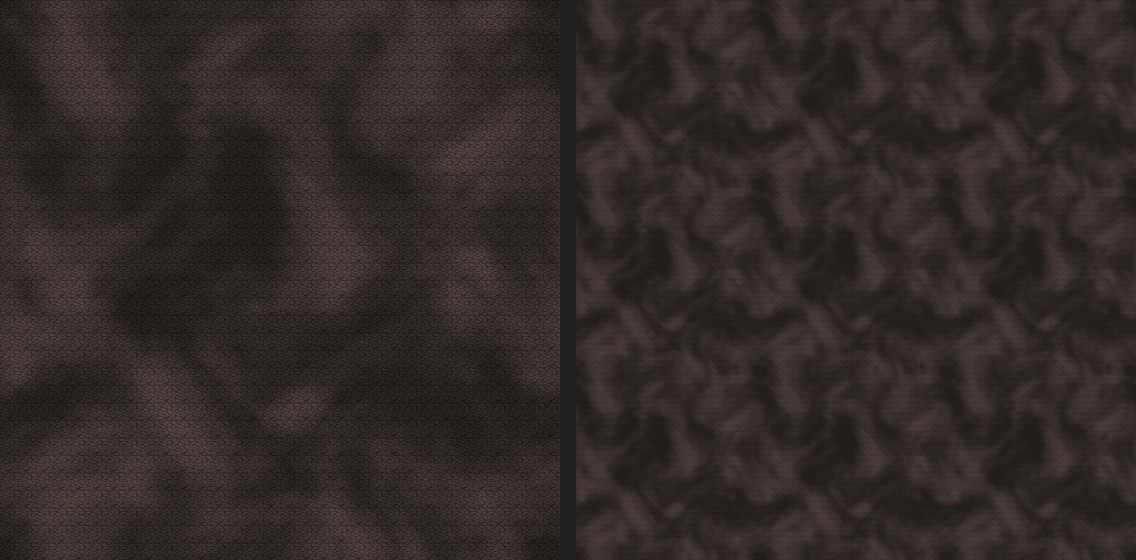
Left: one tile. Right: repeated 3 by 3.
Write a WebGL 1 fragment shader that draws this texture.

```glsl
precision highp float;
// Dark brown leather: fine scaly grain in small repeats under soft cloudy wear.
uniform vec2 u_resolution;

const float TAU = 6.2831853;
const float GRAIN_REPEATS = 32.0;          // grain patches along each side
const vec2 GRAIN_CELLS = vec2(4.0, 5.0);   // cells in one patch, even columns
const vec3 DARK_HIDE = vec3(0.151, 0.137, 0.127);
const vec3 WORN_HIDE = vec3(0.334, 0.277, 0.264);

vec2 hash2(vec2 p, float seed) {
  vec3 q = fract(vec3(p.xyx) * vec3(0.1031, 0.1030, 0.0973) + seed * 0.137);
  q += dot(q, q.yzx + 33.33);
  return fract((q.xx + q.yz) * q.zy);
}

// Smooth value noise that wraps after "period" cells.
float wrapNoise(vec2 uv, float period, float seed) {
  vec2 p = uv * period;
  vec2 cell = floor(p);
  vec2 f = p - cell;
  f = f * f * (3.0 - 2.0 * f);
  vec2 lo = mod(cell, period);
  vec2 hi = mod(cell + 1.0, period);
  float bottom = mix(hash2(lo, seed).x, hash2(vec2(hi.x, lo.y), seed).x, f.x);
  float top = mix(hash2(vec2(lo.x, hi.y), seed).x, hash2(hi, seed).x, f.x);
  return mix(bottom, top, f.y);
}

// Layered noise, bent by whole sine waves so its lattice does not show.
float clouds(vec2 uv, float basePeriod) {
  vec2 bend = sin(TAU * (2.0 * uv.yx + vec2(1.0, -1.0) * uv + vec2(0.1, 0.6)));
  vec2 p = uv + 0.035 * bend;
  float sum = 0.0;
  float weight = 0.53;
  float period = basePeriod;
  for (int i = 0; i < 4; i++) {
    sum += weight * wrapNoise(p, period, float(i) + 17.0);
    weight *= 0.5;
    period *= 2.0;
  }
  return sum;
}

// Crack depth between staggered cells; upright cracks are fainter.
float cracks(vec2 p, vec2 period, float blur) {
  vec2 cell = floor(p);
  vec2 toNearest = vec2(8.0);
  vec2 toSecond = vec2(8.0);
  for (int y = -2; y <= 1; y++) {
    for (int x = -1; x <= 1; x++) {
      vec2 c = cell + vec2(float(x), float(y));
      vec2 centre = c + 0.04 + 0.92 * hash2(mod(c, period), 9.0);
      centre.y += 0.5 * mod(c.x, 2.0);
      vec2 d = centre - p;
      if (dot(d, d) < dot(toNearest, toNearest)) {
        toSecond = toNearest;
        toNearest = d;
      } else if (dot(d, d) < dot(toSecond, toSecond)) {
        toSecond = d;
      }
    }
  }
  float gap = length(toSecond) - length(toNearest);
  vec2 across = normalize(toSecond - toNearest);
  float strength = mix(0.5, 1.0, smoothstep(0.1, 0.6, abs(across.y)));
  return strength * (1.0 - smoothstep(0.06 - blur, 0.21 + blur, gap));
}

// Brightness of the grain: wavy scales, dark cracks, a faint crease per patch.
float grain(vec2 uv, float pixel) {
  vec2 p = uv * GRAIN_REPEATS;
  vec2 wave = vec2(sin(TAU * (2.0 * p.y + p.x)), sin(TAU * (2.0 * p.x - p.y)));
  float blur = pixel * GRAIN_REPEATS * GRAIN_CELLS.x * 0.4;
  float crack = cracks(p * GRAIN_CELLS + 0.2 * wave, GRAIN_CELLS, blur);
  float crease = 1.0 - smoothstep(0.0, 0.12, 0.5 - abs(fract(p.y) - 0.5));
  return (1.0 - 0.54 * crack) * (1.0 - 0.1 * crease);
}

void main() {
  float pixel = 1.0 / min(u_resolution.x, u_resolution.y);
  vec2 uv = gl_FragCoord.xy / u_resolution;

  // Average four grain samples per pixel
  float relief = 0.0;
  for (int j = 0; j < 2; j++) {
    for (int i = 0; i < 2; i++) {
      vec2 offset = (vec2(float(i), float(j)) - 0.5) * 0.5;
      relief += 0.25 * grain(uv + offset / u_resolution, pixel * 0.5);
    }
  }

  // Soft worn patches
  float wear = smoothstep(0.2, 0.86, clouds(uv, 7.0));
  gl_FragColor = vec4(mix(DARK_HIDE, WORN_HIDE, wear) * relief, 1.0);
}
```
